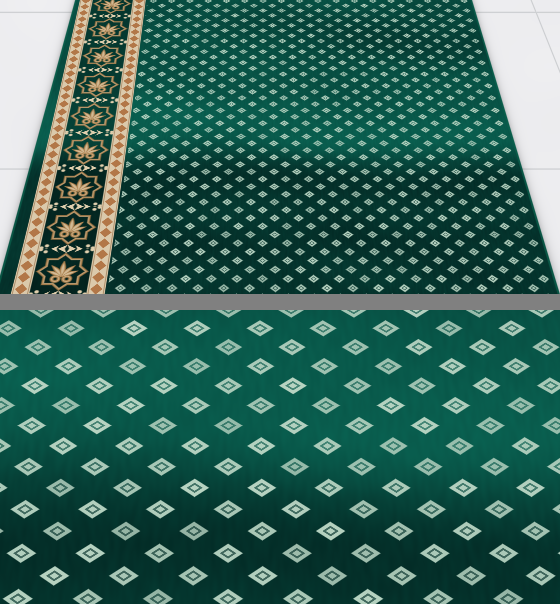
Top, the full canvas; bottom, a detail of the centre.
This pattern is drawn by a WebGL 1 fragment shader. Its source:

```glsl
precision highp float;
// A green woven carpet receding over pale floor tiles: staggered diamonds fill the
// field and a border of eight-pointed stars with fronds runs along its left side.
// Image rows map to carpet depth by 1 / width, so every repeat shrinks with distance.
uniform vec2 u_resolution;

float hash(vec2 p) {
  return fract(sin(dot(p, vec2(127.1, 311.7))) * 4375.85);
}

vec2 gradientAt(vec2 cell) {
  float a = 6.2832 * hash(cell);
  return vec2(cos(a), sin(a));
}

float gradientNoise(vec2 p) {
  vec2 i = floor(p), f = fract(p);
  vec2 s = f * f * (3.0 - 2.0 * f), e = vec2(1.0, 0.0);
  return mix(mix(dot(gradientAt(i), f), dot(gradientAt(i + e), f - e), s.x),
             mix(dot(gradientAt(i + e.yx), f - e.yx), dot(gradientAt(i + 1.0), f - 1.0), s.x), s.y);
}

float ink(float d, float soft) {
  return 1.0 - smoothstep(-soft, soft, d);
}

// Leaf growing from the origin, leaning from vertical by the given angle.
float leaf(vec2 p, float angle, float len, float wide) {
  float c = cos(angle), s = sin(angle);
  p = vec2(c * p.x - s * p.y, s * p.x + c * p.y);
  float t = clamp(p.y / len, 0.0, 1.0);
  return length(p - vec2(0.0, t * len)) - wide * sin(3.1416 * t);
}

vec3 floorTiles(vec2 p, float px) {
  vec3 col = vec3(0.93, 0.93, 0.94) + 0.012 * gradientNoise(p * 4.0);
  float joint = min(abs(p.y - 0.042), abs(p.y - 0.575));
  joint = min(joint, abs(p.x - 1.802 - 0.4 * p.y));
  return mix(col, vec3(0.76, 0.77, 0.78), 0.8 * ink(joint - 0.002, px));
}

// Staggered diamonds, each with a dark ring around its eye.
vec3 field(vec3 ground, float u, float w, float px) {
  vec2 g = vec2((u - 0.3585) / 0.046, (198.4 / w - 0.14) * 0.5);
  vec2 even = abs(fract(g + 0.5) - 0.5), odd = abs(fract(g) - 0.5);
  float dEven = even.x + even.y, dOdd = odd.x + odd.y;
  vec2 id = dEven < dOdd ? floor(g + 0.5) : floor(g) + 0.5;
  float d = min(dEven, dOdd), soft = 36.0 * px / w;
  float wear = 0.8 + 0.2 * hash(id);
  float thread = ink(d - 0.215, soft) * (1.0 - 0.65 * ink(abs(d - 0.095) - 0.025, soft * 0.6));
  return mix(ground, vec3(0.72, 0.83, 0.76), thread * wear);
}

// One star panel, its fronds, and the floral chain between panels.
vec3 starPanel(vec3 col, vec2 q, float soft) {
  vec3 cream = vec3(0.88, 0.81, 0.68), tan = vec3(0.66, 0.49, 0.29);
  vec2 a = abs(q);
  float star = min(max(a.x, a.y), (a.x + a.y) * 0.7071) - 0.27;
  col = mix(col, tan, ink(abs(star) - 0.021, soft));
  col = mix(col, cream, 0.5 * ink(abs(star + 0.01) - 0.008, soft));

  float plant = 1.0;
  for (int i = 0; i < 5; i++) {
    float k = float(i) - 2.0;
    float bend = k * (0.42 + 0.9 * (q.y + 0.12));
    plant = min(plant, leaf(q + vec2(0.0, 0.12), bend, 0.33 - 0.03 * abs(k), 0.036));
  }
  plant = min(plant, abs(length(vec2(a.x - 0.09, q.y + 0.16)) - 0.055) - 0.018);
  col = mix(col, tan, ink(plant - 0.012, soft));
  col = mix(col, cream, 0.75 * ink(plant + 0.012, soft));

  vec2 c = vec2(a.x, 0.5 - a.y);
  float chain = abs(c.x - 0.09 + c.y) + c.y * 0.6 - 0.055;
  chain = min(chain, abs(c.x - 0.21 + c.y) + c.y * 0.6 - 0.045);
  for (int i = 0; i < 3; i++) {
    float t = 2.094 * float(i);
    chain = min(chain, length(c - vec2(0.36, 0.02) - 0.055 * vec2(cos(t), sin(t))) - 0.034);
  }
  return mix(col, cream, ink(chain, soft));
}

vec3 border(vec3 ground, float u, float w, float px) {
  float m = 39.07 / w - 0.363;
  vec2 q = vec2((u - 0.111) / 0.115, fract(m) - 0.5);
  float soft = 12.0 * px / w;
  vec3 col = starPanel(ground * 0.72, q, soft);

  // Cream side bands filled with tan diamonds and edged with thin lines.
  float x = abs(u - 0.111) - 0.067;
  float line = px / w;
  col = mix(col, vec3(0.86, 0.79, 0.67), ink(abs(x) - 0.0165, line));
  float bead = abs(x) / 0.0115 + abs(fract(m * 4.0) - 0.5) * 2.1 - 0.95;
  col = mix(col, vec3(0.68, 0.43, 0.24), 0.9 * ink(bead, 80.0 * line));
  return mix(col, vec3(0.57, 0.42, 0.27), 0.7 * ink(abs(abs(x) - 0.0135) - 0.0008, line));
}

void main() {
  vec2 p = gl_FragCoord.xy / u_resolution;
  p = vec2(p.x * 1.9, 1.0 - p.y);
  float px = 0.75 / u_resolution.y;
  float w = 1.3465 + 0.57 * p.y;
  float u = (p.x - 0.255 + 0.272 * p.y) / w;

  // Pile shading: soft folds across the carpet, darker toward the viewer.
  float fold = p.y + 0.025 * sin(p.x * 3.0) + 0.05 * gradientNoise(p * vec2(1.5, 4.0));
  float tone = 0.72 - 0.55 * smoothstep(0.47, 0.6, fold) + 0.25 * exp(-90.0 * pow(fold - 0.43, 2.0));
  tone -= 0.35 * exp(-160.0 * pow(fold - 0.09, 2.0)) * smoothstep(0.6, 1.4, p.x);
  tone += 0.22 * gradientNoise(p * vec2(3.0, 9.0)) + 0.12 * gradientNoise(vec2(u * 260.0, 200.0 / w));
  vec3 ground = mix(vec3(0.012, 0.165, 0.145), vec3(0.035, 0.365, 0.305), clamp(tone, 0.0, 1.1));

  float line = px / w;
  float ub = u + 0.016 * (1.0 - p.y) * (1.0 - p.y);
  vec3 carpet = mix(ground, field(ground, u, w, px), smoothstep(0.197, 0.199, ub) * ink(u - 0.988, line));
  carpet = mix(carpet, border(ground, ub, w, px), ink(abs(ub - 0.111) - 0.0835, line));
  carpet = mix(carpet, vec3(0.04, 0.38, 0.30), 0.75 * ink(0.496 - abs(u - 0.5), line));

  float edge = abs(u - 0.5) - 0.5;
  vec3 ground2 = floorTiles(p, px) * (1.0 - 0.18 * exp(-max(edge, 0.0) * 140.0));
  gl_FragColor = vec4(mix(ground2, carpet, ink(edge, line)), 1.0);
}
```
